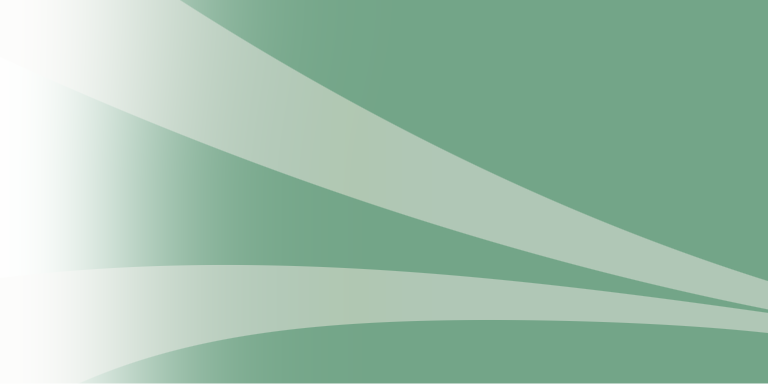
A Shadertoy shader for this background:

```glsl
// Two pale translucent ribbons sweep rightward over a green field that fades
// from a white glow on the left. Each ribbon is the area between two polynomial
// curves, antialiased by the screen-space rate of change of its edges.

const vec3 GREEN = vec3(0.451, 0.647, 0.533);
const vec3 WHITE = vec3(0.995, 0.998, 0.995);
const vec3 RIBBON_TINT = vec3(0.93, 0.915, 0.892);
const vec3 RIBBON_LIGHT = vec3(0.985, 0.98, 0.975);
const float RIBBON_ALPHA = 0.5;

// Height of a quartic curve; k holds the coefficients of degree 0 to 3.
float curve(float x, vec4 k, float quartic) {
    return k.x + x * (k.y + x * (k.z + x * (k.w + x * quartic)));
}

// Smooth coverage of the side where d is positive.
float coverage(float d) {
    return clamp(d / max(fwidth(d), 1e-5) + 0.5, 0.0, 1.0);
}

// Coverage of the band between two edge heights.
float band(float y, float lower, float upper) {
    return coverage(y - lower) * coverage(upper - y);
}

// Strength of the glow, which reaches a little further near the top.
float leftGlow(vec2 p) {
    float reach = 0.43 + 0.035 * smoothstep(0.5, 1.0, p.y);
    return exp(-pow(max(p.x, 0.0) / reach, 2.2));
}

void mainImage(out vec4 fragColor, in vec2 fragCoord) {
    // Canvas space: x from 0 to 2, y from 0 to 1
    vec2 p = fragCoord / iResolution.xy * vec2(2.0, 1.0);

    // Green field and glow
    float glow = leftGlow(p);
    vec3 color = mix(GREEN, WHITE, glow);

    // Upper ribbon, falling to the right
    float upperTop = curve(p.x, vec4(1.3241, -0.7412, 0.1066, 0.0), 0.0);
    float upperBottom = curve(p.x, vec4(0.8516, -0.4587, 0.065, 0.0), 0.0);

    // Lower ribbon, a shallow arch; its underside is centred on its crest
    float lowerTop = curve(p.x, vec4(0.276, 0.122, -0.1197, 0.018), 0.0);
    float lowerBottom = curve(p.x - 1.276, vec4(0.1667, 0.0, -0.0658, 0.0304), -0.04);

    // Ribbon tint, whitened by the glow and slightly olive past its end
    float ribbons = max(band(p.y, upperBottom, upperTop),
                        band(p.y, lowerBottom, lowerTop));
    vec3 tint = mix(RIBBON_TINT, RIBBON_LIGHT, glow);
    float olive = exp(-pow((p.x - 0.92) / 0.12, 2.0));
    tint.b -= 0.03 * olive;
    color = mix(color, tint, RIBBON_ALPHA * ribbons);

    // Thin pale rim along the lower border
    color = mix(color, WHITE, 0.6 * coverage(0.0022 - p.y));

    fragColor = vec4(color, 1.0);
}
```
